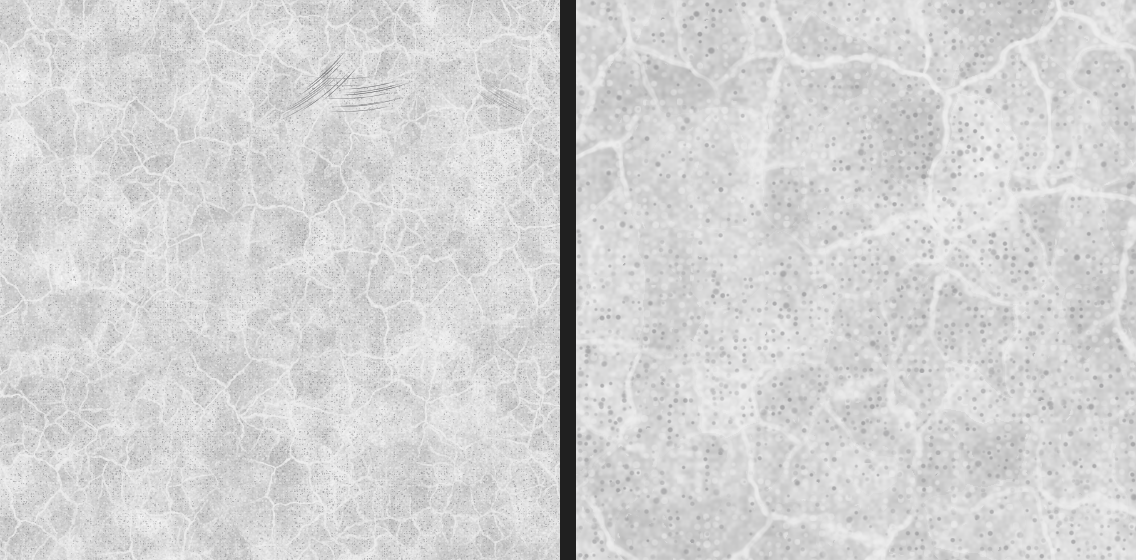
Left: the whole. Right: its middle third, enlarged.
Reproduce this texture procedurally as a three.js fragment shader.

```glsl
// Pale weathered plaster with white crackle veins, dark speckles and a few scratches.
varying vec2 vUv;

const vec3 BASE = vec3(0.842, 0.842, 0.843);
const vec3 VEIN = vec3(0.935);
const vec3 SPECK = vec3(0.52, 0.52, 0.53);
const vec3 SCRATCH = vec3(0.40, 0.40, 0.41);

float hash(vec2 p) {
  vec3 q = fract(vec3(p.xyx) * 0.1031);
  q += dot(q, q.yzx + 33.33);
  return fract((q.x + q.y) * q.z);
}

vec2 hash2(vec2 p) {
  return vec2(hash(p + 17.3), hash(p + 71.9));
}

float noise(vec2 p) {
  vec2 i = floor(p), f = fract(p);
  f = f * f * (3.0 - 2.0 * f);
  float low = mix(hash(i), hash(i + vec2(1.0, 0.0)), f.x);
  float high = mix(hash(i + vec2(0.0, 1.0)), hash(i + vec2(1.0, 1.0)), f.x);
  return mix(low, high, f.y);
}

float fbm(vec2 p) {
  float sum = 0.0, gain = 0.5;
  for (int i = 0; i < 4; i++) {
    sum += gain * noise(p);
    p = mat2(1.6, 1.2, -1.2, 1.6) * p + 9.7;
    gain *= 0.5;
  }
  return sum / 0.9375;
}

// Voronoi cells: x = distance to the nearest border, y = random tone of the cell.
vec2 cells(vec2 p) {
  vec2 base = floor(p), f = fract(p), nearest = vec2(0.0), toNearest = vec2(8.0);
  for (int y = -1; y <= 1; y++)
    for (int x = -1; x <= 1; x++) {
      vec2 g = vec2(float(x), float(y));
      vec2 r = g + hash2(base + g) - f;
      if (dot(r, r) < dot(toNearest, toNearest)) { toNearest = r; nearest = g; }
    }
  float border = 8.0;
  for (int y = -2; y <= 2; y++)
    for (int x = -2; x <= 2; x++) {
      vec2 g = nearest + vec2(float(x), float(y));
      vec2 r = g + hash2(base + g) - f;
      vec2 gap = r - toNearest;
      if (dot(gap, gap) > 0.0001)
        border = min(border, dot(0.5 * (toNearest + r), normalize(gap)));
    }
  return vec2(border, hash(base + nearest + 5.1));
}

float vein(float border, float width) {
  return 1.0 - smoothstep(width * 0.25, width, border);
}

// One soft dot in a share of the grid squares.
float speckles(vec2 p, float count, float share, float radius) {
  vec2 id = floor(p * count);
  vec2 centre = 0.32 + 0.36 * hash2(id);
  float r = radius * (0.6 + 0.6 * hash(id + 3.7));
  float dotMask = 1.0 - smoothstep(r - 0.12, r + 0.14, length(fract(p * count) - centre));
  return dotMask * step(hash(id + 41.0), share) * (0.4 + 0.6 * hash(id + 8.2));
}

// A bundle of nearly parallel curved strokes.
float scratches(vec2 p, vec2 centre, float angle, float bend, float reach, float spread) {
  float c = cos(angle), s = sin(angle);
  vec2 q = mat2(c, -s, s, c) * (p - centre);
  float mask = 0.0;
  for (int i = 0; i < 9; i++) {
    vec2 rnd = hash2(vec2(float(i) * 3.1, angle * 50.0 + 90.0));
    float offset = (float(i) / 4.0 - 1.0 + 0.3 * (rnd.x - 0.5)) * spread;
    float along = abs(q.x - (rnd.y - 0.5) * reach) / (reach * (0.45 + 0.5 * rnd.x));
    float across = abs(q.y - offset - bend * q.x * q.x - 0.04 * (rnd.y - 0.5) * q.x);
    float stroke = (1.0 - smoothstep(0.0003, 0.0015, across)) * (1.0 - smoothstep(0.4, 1.0, along));
    mask = max(mask, stroke * (0.45 + 0.55 * rnd.y));
  }
  return mask * (0.45 + 0.55 * noise(q * vec2(90.0, 500.0)));
}

void main() {
  vec2 p = vUv;
  vec2 wobble = vec2(fbm(p * 22.0), fbm(p * 22.0 + 40.0)) - 0.5;
  vec2 ripple = vec2(noise(p * 110.0), noise(p * 110.0 + 60.0)) - 0.5;
  vec2 warped = p + wobble * 0.035 + ripple * 0.003;
  vec2 large = cells(warped * vec2(13.0, 11.0));
  vec2 small = cells(warped * vec2(27.0, 22.0) + 31.0);
  float cloud = fbm(p * 7.0 + 3.0) - 0.5;
  float patchy = fbm(p * 26.0 + 12.0) - 0.5;
  float streak = fbm(p * vec2(50.0, 7.0) + 25.0) - 0.5;
  float grain = noise(p * 290.0) + noise(p * 410.0 + 7.0) - 1.0;

  // Cloudy cell tones, shaded next to some of the borders
  float tone = 0.07 * cloud + 0.10 * patchy + 0.07 * streak;
  tone += 0.03 * (large.y - 0.5) + 0.065 * (small.y - 0.5);
  float shade = smoothstep(0.35, 0.7, fbm(p * 12.0 + 70.0));
  tone -= 0.055 * shade * exp(-6.0 * small.x) + 0.03 * shade * exp(-5.0 * large.x);
  vec3 color = BASE + tone + 0.065 * grain;

  // Pale dust, thickest beside the veins
  float dust = exp(-9.0 * min(large.x * 1.8, small.x));
  float pale = speckles(p + 0.37, 190.0, 0.25 + 0.4 * dust, 0.34);
  color = mix(color, VEIN, 0.5 * pale + 0.14 * dust);

  // Dark speckles in drifting densities
  float density = smoothstep(0.25, 0.75, fbm(p * 9.0 + 90.0));
  float dark = speckles(p, 225.0, 0.12 + 0.34 * density, 0.26);
  dark = max(dark, speckles(mat2(0.8, 0.6, -0.6, 0.8) * p + 2.0, 150.0, 0.05 + 0.2 * density, 0.23));
  color = mix(color, SPECK, 0.62 * dark * (1.0 - 0.6 * dust));

  // Broken white veins of two sizes
  float strongVein = vein(large.x, 0.038) * smoothstep(0.28, 0.58, fbm(p * 10.0 + 50.0));
  float faintVein = vein(small.x, 0.075) * smoothstep(0.32, 0.68, fbm(p * 14.0 + 20.0));
  float veins = max(0.9 * strongVein, 0.72 * faintVein) * (0.85 + 0.3 * grain);
  color = mix(color, VEIN, clamp(veins, 0.0, 1.0));

  // Scratch bundles in the upper right
  float marks = scratches(p, vec2(0.565, 0.835), 0.65, 1.2, 0.085, 0.017);
  marks = max(marks, scratches(p, vec2(0.645, 0.83), 0.1, 1.3, 0.09, 0.028));
  marks = max(marks, 0.55 * scratches(p, vec2(0.89, 0.825), -0.55, 1.0, 0.05, 0.012));
  color = mix(color, SCRATCH, 0.8 * marks);

  gl_FragColor = vec4(clamp(color, 0.0, 1.0), 1.0);
}
```
